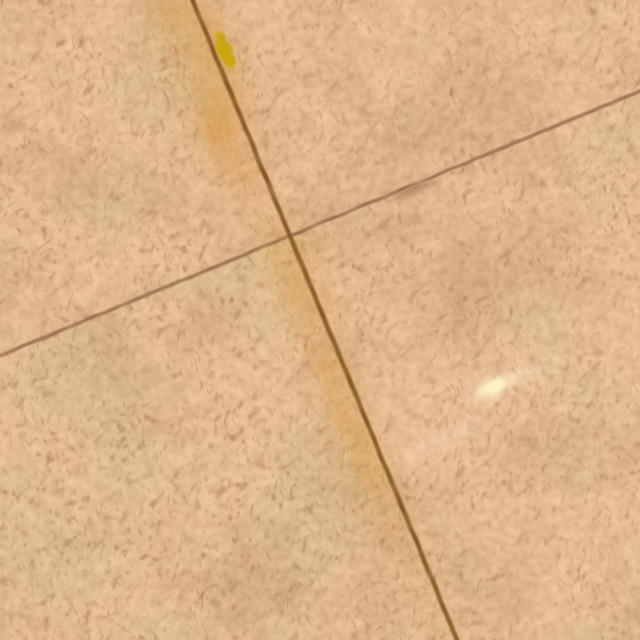
A Shadertoy shader for this texture:

```glsl
// Tilted beige stone floor tiles with brown joints, flecks, amber stains and a small glint.

// Layout, in canvas heights
const vec2 CROSSING = vec2(0.453, 0.6315);  // where the joints meet
const float TILT = 0.392;                   // grid rotation in radians
const float PITCH = 1.2;                    // tile size
const vec2 JOINT_HALF = vec2(0.0036, 0.0027);
const float JOINT_SOFT = 0.0028;

// Flecks: frequency across and along the grain
const vec2 FLECK_FREQ = vec2(130.0, 74.0);
const float FLECK_STRENGTH = 0.52;
const float MOTTLE = 0.055;

// Colours
const vec3 STONE = vec3(0.910, 0.742, 0.588);
const vec3 STONE_OLIVE = vec3(0.860, 0.735, 0.555);
const vec3 STONE_SHADE = vec3(0.780, 0.605, 0.445);
const vec3 FLECK = vec3(0.620, 0.450, 0.300);
const vec3 STAIN = vec3(0.840, 0.605, 0.290);
const vec3 SPOT = vec3(0.790, 0.650, 0.040);
const vec3 JOINT_STEEP = vec3(0.520, 0.345, 0.140);
const vec3 JOINT_FLAT = vec3(0.580, 0.415, 0.285);
const vec3 GLINT = vec3(1.000, 0.950, 0.790);

vec2 hashGradient(vec2 cell) {
    vec3 h = fract(cell.xyx * vec3(0.1031, 0.1030, 0.0973));
    h += dot(h, h.yzx + 33.33);
    float angle = 6.2832 * fract((h.x + h.y) * h.z);
    return vec2(cos(angle), sin(angle));
}

// Gradient noise, about -0.7 to 0.7
float noise(vec2 p) {
    vec2 i = floor(p), f = fract(p);
    vec2 w = f * f * f * (f * (f * 6.0 - 15.0) + 10.0);
    vec2 e = vec2(1.0, 0.0);
    float low = mix(dot(hashGradient(i), f),
                    dot(hashGradient(i + e), f - e), w.x);
    float high = mix(dot(hashGradient(i + e.yx), f - e.yx),
                     dot(hashGradient(i + 1.0), f - 1.0), w.x);
    return mix(low, high, w.y);
}

float fbm(vec2 p) {
    float sum = 0.0, gain = 0.6;
    for (int k = 0; k < 4; k++) {
        sum += gain * noise(p);
        p = mat2(1.6, 1.2, -1.2, 1.6) * p + 17.3;
        gain *= 0.5;
    }
    return sum;
}

// Soft elliptical patch
float blob(vec2 p, vec2 centre, vec2 radius) {
    vec2 d = (p - centre) / radius;
    return exp(-dot(d, d));
}

// Short soft grains in three sizes and directions, bent by a slow warp
float flecks(vec2 p) {
    vec2 warped = p + 0.010 * vec2(noise(p * 23.0), noise(p * 23.0 + 41.0));
    float sum = 0.0;
    for (int k = 0; k < 3; k++) {
        float size = 0.9 + 0.4 * float(k);
        float grain = noise(warped * FLECK_FREQ / size + 57.0 * float(k));
        sum += 0.8 * smoothstep(0.16, 0.62, grain);
        warped = mat2(0.83, 0.56, -0.56, 0.83) * warped;
    }
    return min(sum, 1.0);
}

void mainImage(out vec4 fragColor, in vec2 fragCoord) {
    vec2 uv = fragCoord / iResolution.y;
    float c = cos(TILT), s = sin(TILT);
    vec2 q = mat2(c, -s, s, c) * (uv - CROSSING);  // x across the steep joint
    vec2 tile = floor(q / PITCH);
    vec2 stone = q + tile * 7.31 + 20.0;           // separate grain per tile

    // Stone: broad tint, cloudy shade and fine mottling
    float olive = 0.05 - 0.3 * tile.x - 0.15 * tile.y + 1.6 * fbm(stone * 5.0 + 9.0);
    vec3 color = mix(STONE, STONE_OLIVE, clamp(olive, 0.0, 1.0));
    float shade = 0.10 - 0.07 * (tile.x + tile.y) * tile.y + 0.75 * fbm(stone * 7.0)
                + 0.42 * blob(q, vec2(0.235, 0.055), vec2(0.11, 0.055))
                + 0.36 * blob(q, vec2(0.22, -0.16), vec2(0.11, 0.08))
                + 0.36 * blob(q, vec2(-0.27, -0.06), vec2(0.17, 0.06))
                + 0.25 * blob(q, vec2(-0.20, -0.50), vec2(0.25, 0.15));
    color = mix(color, STONE_SHADE, clamp(shade, 0.0, 0.8));
    color += MOTTLE * (noise(stone * 85.0) + 0.8 * noise(stone * 38.0 + 11.0));

    // Flecks gather in loose clusters
    float density = 0.58 - 0.12 * tile.x - 0.06 * tile.y + 1.1 * fbm(stone * 11.0 + 3.0);
    color = mix(color, FLECK, FLECK_STRENGTH * clamp(density, 0.15, 1.0) * flecks(stone));

    // Amber stain beside the steep joint, strongest near the top
    float ragged = 0.9 + 0.7 * fbm(q * 14.0 + 5.0);
    float stain = 0.72 * blob(q, vec2(-0.036, 0.19), vec2(0.036, 0.085))
                + 0.48 * blob(q, vec2(-0.028, 0.38), vec2(0.038, 0.080))
                + 0.40 * blob(q, vec2(0.012, 0.29), vec2(0.032, 0.080))
                + 0.48 * blob(q, vec2(-0.022, -0.28), vec2(0.032, 0.280))
                + 0.24 * blob(q, vec2(0.008, -0.05), vec2(0.045, 0.090));
    color = mix(color, STAIN, clamp(stain * ragged, 0.0, 0.85));

    // Joints, blurred and unevenly worn, with grime on the flat one
    vec2 gap = abs(q - PITCH * round(q / PITCH) + 0.0016 * noise(q * 28.0));
    float soft = max(JOINT_SOFT, 1.0 / iResolution.y);
    vec2 joint = 1.0 - smoothstep(JOINT_HALF - soft, JOINT_HALF + soft, gap);
    vec2 wear = vec2(0.90, 0.82) + 0.35 * noise(q * 34.0);
    float grime = blob(q, vec2(0.206, -0.005), vec2(0.033, 0.009));
    color = mix(color, JOINT_FLAT, clamp(max(0.6 * grime, joint.y * wear.y), 0.0, 1.0));
    color = mix(color, JOINT_STEEP, clamp(joint.x * wear.x, 0.0, 1.0));

    // Bright yellow spot
    vec2 spotPos = (q - vec2(0.0164, 0.3045)) / vec2(0.012, 0.034);
    float spotEdge = length(spotPos) + 0.4 * noise(q * 70.0);
    color = mix(color, SPOT, 0.92 * (1.0 - smoothstep(0.6, 1.2, spotEdge)));

    // Glint with a faint streak
    float glint = blob(q, vec2(0.200, -0.340), vec2(0.027, 0.013))
                + 0.35 * blob(q, vec2(0.250, -0.339), vec2(0.055, 0.012))
                + 0.22 * blob(q, vec2(0.110, -0.385), vec2(0.065, 0.014));
    color = mix(color, GLINT, clamp(glint * (1.0 + 0.5 * noise(q * 50.0)), 0.0, 0.95));

    fragColor = vec4(clamp(color, 0.0, 1.0), 1.0);
}
```
